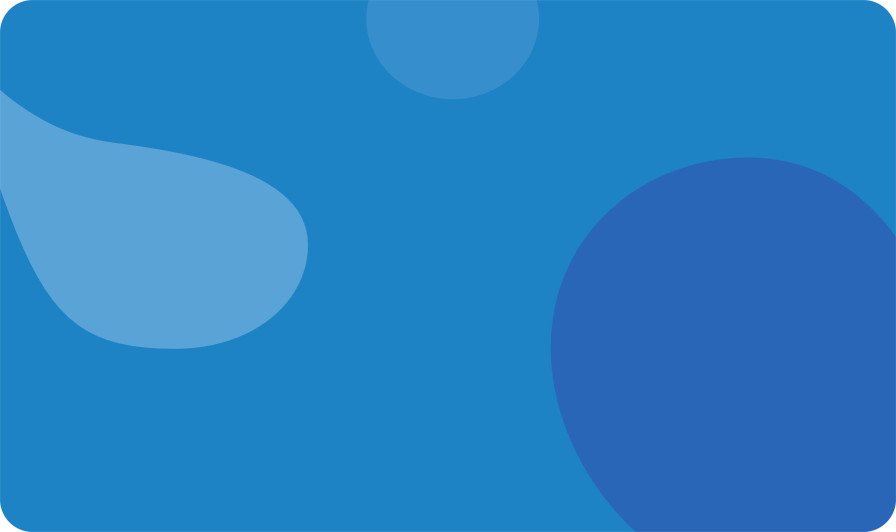
A Shadertoy shader for this background:

```glsl
const vec2 CANVAS = vec2(768.0, 456.0);   // design grid, y up

vec2 cubicBezier(vec2 a, vec2 b, vec2 c, vec2 d, float t) {
    float s = 1.0 - t;
    return s*s*s*a + 3.0*s*s*t*b + 3.0*s*t*t*c + t*t*t*d;
}

// Signed distance to a closed outline of four cubic curves
float blobDistance(vec2 p, vec2 knots[12]) {
    float nearest = 1e9, side = 1.0;
    vec2 a = knots[0];
    for (int curve = 0; curve < 12; curve += 3) {
        for (int i = 1; i <= 24; i++) {
            vec2 b = cubicBezier(knots[curve], knots[curve + 1], knots[curve + 2],
                                 knots[(curve + 3) % 12], float(i) / 24.0);
            vec2 edge = b - a, rel = p - a;
            vec2 gap = rel - edge * clamp(dot(rel, edge) / dot(edge, edge), 0.0, 1.0);
            nearest = min(nearest, dot(gap, gap));
            // Each crossing of a horizontal ray flips inside and outside
            if ((a.y > p.y) != (b.y > p.y) && rel.x < edge.x * rel.y / edge.y) side = -side;
            a = b;
        }
    }
    return side * sqrt(nearest);
}

float ellipseDistance(vec2 p, vec2 radii) {
    float k = length(p / radii);
    return k * (k - 1.0) / max(length(p / (radii * radii)), 1e-5);
}

float roundedBoxDistance(vec2 p, vec2 halfSize, float radius) {
    vec2 q = abs(p) - halfSize + radius;
    return length(max(q, 0.0)) + min(max(q.x, q.y), 0.0) - radius;
}

void mainImage(out vec4 fragColor, in vec2 fragCoord) {
    vec2 p = fragCoord / iResolution.xy * CANVAS;
    float pixel = CANVAS.y / iResolution.y;

    // Pale drop entering from the left
    float drop = blobDistance(p, vec2[12](
        vec2(0, 386), vec2(30, 354), vec2(68, 338),
        vec2(110, 332), vec2(190, 321), vec2(264, 300),
        vec2(264, 246), vec2(264, 198), vec2(218, 157),
        vec2(150, 157), vec2(86, 157), vec2(32, 172)
        ));
    // Left flank closes the drop outside the canvas
    drop = blobDistance(p, vec2[12](
        vec2(-40, 420), vec2(28, 338), vec2(82, 336),
        vec2(110, 332), vec2(190, 321), vec2(264, 300),
        vec2(264, 246), vec2(264, 198), vec2(218, 157),
        vec2(150, 157), vec2(40, 157), vec2(26, 206)));

    // Deep blue mass in the lower right
    float mass = blobDistance(p, vec2[12](
        vec2(472, 158), vec2(472, 256), vec2(552, 321),
        vec2(641, 321), vec2(692, 321), vec2(735, 298),
        vec2(768, 253), vec2(1000, -44), vec2(800, -224),
        vec2(545, 0), vec2(500, 41), vec2(472, 101)));

    float disc = ellipseDistance(p - vec2(388, 440), vec2(74, 69));
    float card = roundedBoxDistance(p - CANVAS * 0.5, CANVAS * 0.5, 28.0);

    // Flat layers with soft edges, then white corners
    vec3 color = vec3(0.114, 0.514, 0.773);
    color = mix(color, vec3(0.16, 0.40, 0.72), smoothstep(pixel, -pixel, mass * 1.4));
    color = mix(color, vec3(0.35, 0.64, 0.84), smoothstep(pixel, -pixel, drop * 1.4));
    color = mix(color, vec3(0.21, 0.56, 0.80), smoothstep(pixel, -pixel, disc * 1.4));
    color = mix(color, vec3(1.0), smoothstep(-pixel, pixel, card * 1.4));
    fragColor = vec4(color, 1.0);
}
```
